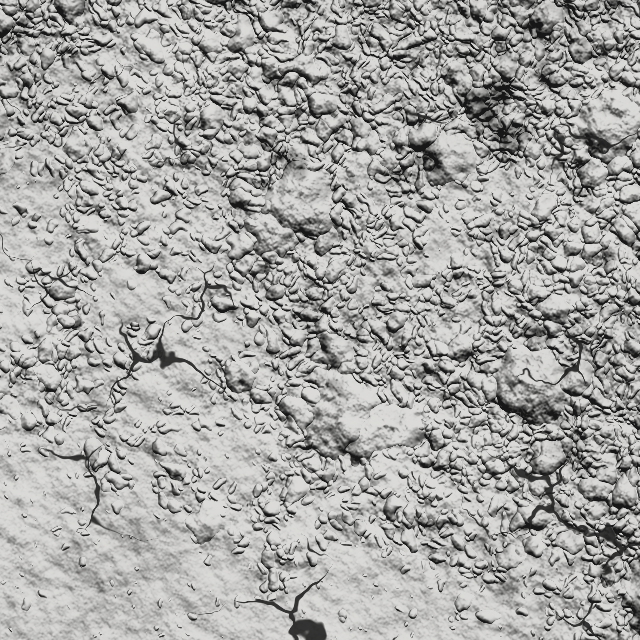
Give the GLSL for this texture, as a three.js fragment shader.

```glsl
varying vec2 vUv;

const vec3 LIGHT = vec3(0.28, 0.66, 0.70);
const vec3 SOIL_TINT = vec3(1.0, 0.998, 0.988);
const float FLAT_TONE = 0.75;
const float RELIEF_CONTRAST = 0.74;
const float BROAD_CONTRAST = 0.26;
const float TONE_CEILING = 0.86;
const float TONE_KNEE = 0.06;
const float CRACK_TONE = 0.13;
const float CRACK_CELLS = 6.5;
const float CRACK_WIDTH = 0.006;
const float GRIT_CELLS = 36.0;
const float GRIT_SMOOTH = 0.010;
const float GRIT_ROUGH = 0.026;
const float SLOPE_STEP = 0.0022;
const float SHADOW_REACH = 0.010;

vec2 hash2(vec2 p) {
  vec3 q = fract(p.xyx * vec3(0.1031, 0.1030, 0.0973));
  q += dot(q, q.yzx + 33.33);
  return fract((q.xx + q.yz) * q.zy);
}

float noise(vec2 p) {
  vec2 i = floor(p), f = fract(p);
  f = f * f * (3.0 - 2.0 * f);
  float low = mix(hash2(i).x, hash2(i + vec2(1.0, 0.0)).x, f.x);
  float high = mix(hash2(i + vec2(0.0, 1.0)).x, hash2(i + 1.0).x, f.x);
  return mix(low, high, f.y);
}

// Octaves are turned against each other to hide the grid
float fbm(vec2 p) {
  float sum = 0.0, amp = 0.5;
  for (int i = 0; i < 4; i++) {
    p = mat2(1.6, 1.2, -1.2, 1.6) * p + 7.3;
    sum += amp * noise(p * 0.5);
    amp *= 0.5;
  }
  return sum;
}

// Share of loose crumbs: high at the upper right, low on crusted patches
float roughness(vec2 p) {
  float slant = 0.36 * (p.y - 0.5) + 0.26 * (p.x - 0.5);
  float patches = fbm(p * 5.0 + 21.7) + 0.4 * (fbm(p * 19.0) - 0.47);
  return mix(0.10, 1.0, smoothstep(0.24, 0.68, patches + slant + 0.04));
}

// Rounded lumps scattered on a jittered grid, height in canvas units
float lumps(vec2 p, float cells, float density) {
  vec2 q = p * cells, base = floor(q);
  float top = 0.0;
  for (int y = -1; y <= 1; y++) {
    for (int x = -1; x <= 1; x++) {
      vec2 cell = base + vec2(float(x), float(y));
      vec2 kind = hash2(cell + cells + 71.0);
      vec2 d = q - cell - 0.1 - 0.8 * hash2(cell + cells);
      float angle = 6.2832 * fract(kind.y * 7.0);
      vec2 axis = vec2(cos(angle), sin(angle));
      d += axis * dot(d, axis) * 0.25;
      float r = mix(0.35, 0.75, kind.y) * smoothstep(0.0, 0.2, density - kind.x) + 0.001;
      float t = max(1.0 - dot(d, d) / (r * r), 0.0);
      top = max(top, r * t * (1.4 - 0.4 * t));
    }
  }
  return top / cells;
}

// Clods, stones and crumbs with uneven outlines
float crumbHeight(vec2 p, float rough) {
  vec2 bend = vec2(noise(p * 24.0), noise(p * 24.0 + 43.0)) - 0.5;
  vec2 chip = vec2(noise(p * 75.0 + 9.0), noise(p * 75.0 + 67.0)) - 0.5;
  vec2 q = p + 0.022 * bend + 0.010 * chip;
  float h = 0.40 * lumps(q, 9.0, 0.03 + 0.22 * rough);
  h = max(h, 0.65 * lumps(q, 23.0, 0.04 + 0.30 * rough));
  h = max(h, 0.80 * lumps(q, 46.0, 0.05 + 0.55 * rough));
  return max(h, 0.85 * lumps(q, 82.0, 0.06 + 0.80 * rough));
}

float surfaceHeight(vec2 p, float rough) {
  float grit = mix(GRIT_SMOOTH, GRIT_ROUGH, rough) * fbm(p * GRIT_CELLS);
  return crumbHeight(p, rough) + grit + 0.016 * fbm(p * 11.0 + 5.0);
}

// Broken dark seams along the borders of warped cells
float cracks(vec2 p) {
  vec2 warp = vec2(fbm(p * 14.0), fbm(p * 14.0 + 31.0)) - 0.47;
  vec2 q = (p + 0.10 * warp) * CRACK_CELLS, base = floor(q);
  float nearest = 9.0, second = 9.0;
  for (int y = -1; y <= 1; y++) {
    for (int x = -1; x <= 1; x++) {
      vec2 cell = base + vec2(float(x), float(y));
      float d = length(q - cell - hash2(cell + 13.0));
      second = min(second, max(nearest, d));
      nearest = min(nearest, d);
    }
  }
  float opening = smoothstep(0.48, 0.9, noise(p * 9.0 + 3.0) + 0.45 * (0.45 - p.y));
  float width = mix(-0.002, CRACK_WIDTH, opening);
  return 1.0 - smoothstep(-0.002, 0.002, (second - nearest) / CRACK_CELLS - width);
}

void main() {
  vec2 p = vUv;
  float rough = roughness(p);
  vec3 light = normalize(LIGHT);

  // Relief shading
  float h = surfaceHeight(p, rough);
  float hx = surfaceHeight(p + vec2(SLOPE_STEP, 0.0), rough);
  float hy = surfaceHeight(p + vec2(0.0, SLOPE_STEP), rough);
  vec3 normal = normalize(vec3(h - hx, h - hy, SLOPE_STEP));
  float tone = FLAT_TONE + RELIEF_CONTRAST * (dot(normal, light) - light.z);

  // Shade in hollows, cast shadows, deep pits and broad stains
  float hollow = 1.0 - smoothstep(0.26, 0.46, fbm(p * GRIT_CELLS));
  float blocker = surfaceHeight(p + SHADOW_REACH * normalize(light.xy), rough);
  float shadow = clamp((blocker - h - 0.005) * 60.0, 0.0, 1.0);
  float pit = smoothstep(0.66, 0.78, fbm(p * 12.0 + 57.0)) * rough;
  tone -= 0.16 * hollow * rough + 0.20 * shadow + 0.35 * pit;
  tone += BROAD_CONTRAST * (fbm(p * 5.0 + 90.0) - 0.47) + 0.04 * (0.5 - rough);

  // Soft highlight limit, then cracks
  tone = TONE_CEILING - TONE_KNEE * log(1.0 + exp((0.80 - tone) / TONE_KNEE));
  tone = mix(max(tone, 0.09), CRACK_TONE, 0.9 * cracks(p));
  gl_FragColor = vec4(tone * SOIL_TINT, 1.0);
}
```
